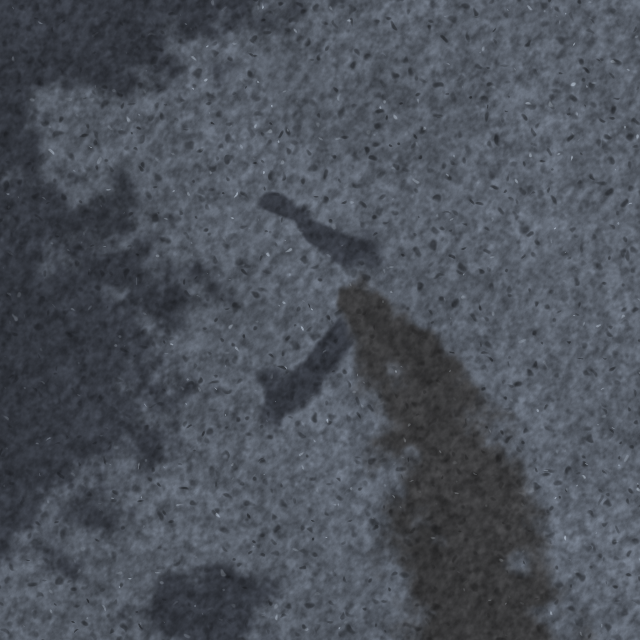
This texture is drawn by a WebGL 2 fragment shader. Its source:

```glsl
#version 300 es
precision highp float;

uniform vec2 u_resolution;
out vec4 fragColor;

#define PALE vec3(0.345, 0.371, 0.411)
#define DARK vec3(0.202, 0.217, 0.248)
#define BROWN vec3(0.228, 0.229, 0.235)
#define GRAIN_SCALE 78.0
#define GRAIN_CONTRAST 0.62
#define PIT_CELLS 50.0
#define PIT_SHARE 0.42
#define PIT_DEPTH 0.42
#define FLECK_CELLS 62.0
#define FLECK_SHARE 0.09
#define FLECK_GAIN 0.26

float hash(vec2 p) {
    vec3 q = fract(vec3(p.xyx) * 0.1031);
    q += dot(q, q.yzx + 33.33);
    return fract((q.x + q.y) * q.z);
}

float noise(vec2 p) {
    vec2 i = floor(p), f = fract(p);
    f = f * f * (3.0 - 2.0 * f);
    return mix(mix(hash(i), hash(i + vec2(1, 0)), f.x),
               mix(hash(i + vec2(0, 1)), hash(i + vec2(1, 1)), f.x), f.y);
}

mat2 rotation(float a) {
    return mat2(cos(a), sin(a), -sin(a), cos(a));
}

float fbm(vec2 p) {
    float sum = 0.0, gain = 0.5;
    for (int i = 0; i < 4; i++) {
        sum += gain * noise(p);
        p = rotation(0.6) * p * 2.03 + 17.3;
        gain *= 0.5;
    }
    return sum / 0.9375;
}

// Soft elliptical patch: positive inside, zero at its rim
float patchField(vec2 p, vec2 center, vec2 radius) {
    return 1.0 - length((p - center) / radius);
}

// Tapered streak between two points: positive inside
float streakField(vec2 p, vec2 a, vec2 b, float widthA, float widthB) {
    vec2 ab = b - a;
    float t = clamp(dot(p - a, ab) / dot(ab, ab), 0.0, 1.0);
    return 1.0 - length(p - a - ab * t) / mix(widthA, widthB, t);
}

// Scattered oval specks, one candidate per cell
float specks(vec2 p, float cells, float share, float size, float seed) {
    vec2 q = p * cells, base = floor(q);
    float cover = 0.0;
    for (int y = -1; y <= 1; y++) {
        for (int x = -1; x <= 1; x++) {
            vec2 id = base + vec2(x, y), key = id + seed;
            float present = step(hash(key + 5.1), share);
            vec2 d = q - id - vec2(hash(key), hash(key + 71.7));
            d = rotation(0.6 + 2.4 * (hash(key + 13.9) - 0.5)) * d;
            d.y *= 1.0 + 0.9 * hash(key + 29.3);
            float radius = size * mix(0.5, 1.2, hash(key + 43.7));
            float oval = 1.0 - smoothstep(0.35, 1.25, length(d) / radius);
            cover = max(cover, present * oval * mix(0.4, 1.0, hash(key + 57.1)));
        }
    }
    return cover;
}

void main() {
    vec2 uv = gl_FragCoord.xy / u_resolution;
    vec2 wobble = vec2(fbm(uv * 9.0), fbm(uv * 9.0 + 41.0)) - 0.5;
    vec2 p = uv + 0.13 * wobble;
    float ragged = 1.1 * (fbm(uv * 26.0 + 7.0) - 0.5);

    // Damp stains along the left side and the top corner
    float damp = patchField(p, vec2(0.06, 0.45), vec2(0.25, 0.27));
    damp = max(damp, patchField(p, vec2(0.0, 0.27), vec2(0.17, 0.16)));
    damp = max(damp, patchField(p, vec2(0.13, 1.02), vec2(0.34, 0.17)));
    damp = max(damp, patchField(p, vec2(0.0, 0.84), vec2(0.1, 0.2)));
    damp = max(damp, patchField(p, vec2(0.33, 0.06), vec2(0.13, 0.07)) - 0.1);
    damp = max(damp, streakField(p, vec2(0.44, 0.68), vec2(0.57, 0.61), 0.02, 0.04) - 0.1);
    damp = max(damp, streakField(p, vec2(0.45, 0.39), vec2(0.54, 0.44), 0.05, 0.04) - 0.1);
    damp = smoothstep(-0.15, 0.4, damp + ragged);

    // Earthy streak widening toward the lower right
    float earth = streakField(p, vec2(0.59, 0.51), vec2(0.70, 0.33), 0.05, 0.1);
    earth = max(earth, streakField(p, vec2(0.70, 0.33), vec2(0.76, 0.02), 0.1, 0.16));
    earth = smoothstep(-0.1, 0.55, earth + ragged);

    float stain = max(damp, earth);
    vec3 color = mix(mix(PALE, DARK, damp), BROWN, earth * (1.0 - 0.5 * damp));
    color *= 1.0 + 0.3 * (fbm(uv * 6.0 + 90.0) - 0.5);

    // Fine slanted grain
    vec2 g = rotation(0.6) * uv * GRAIN_SCALE;
    float grain = fbm(g * vec2(1.25, 0.9)) - 0.5;
    grain += 0.35 * (noise(g * 2.3 + 60.0) - 0.5);
    color *= 1.0 + GRAIN_CONTRAST * grain;

    // Dark pits and sparse mineral flecks
    vec2 bent = uv + 0.009 * (vec2(noise(uv * 90.0), noise(uv * 90.0 + 31.0)) - 0.5);
    float pits = specks(bent, PIT_CELLS, PIT_SHARE, 0.34, 3.0);
    color *= 1.0 - PIT_DEPTH * pits * mix(1.0, 0.55, stain);
    float flecks = specks(bent, FLECK_CELLS, FLECK_SHARE, 0.27, 211.0);
    flecks *= flecks * mix(0.9, 0.6, stain);
    color += FLECK_GAIN * flecks * vec3(0.95, 1.0, 1.03);

    fragColor = vec4(clamp(color, 0.0, 1.0), 1.0);
}
```
